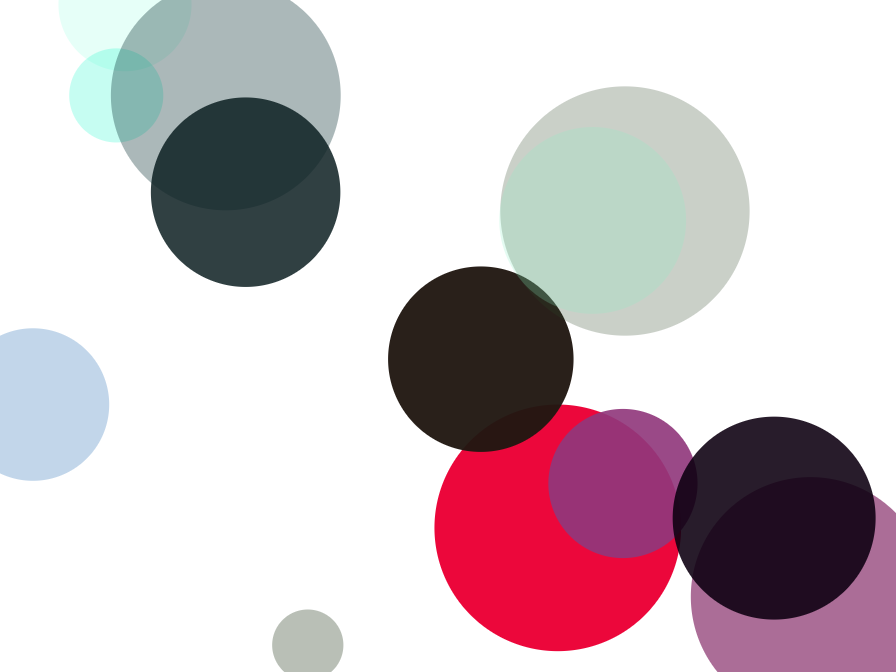
This background is drawn by a WebGL 1 fragment shader. Its source:

```glsl
precision highp float;
// Scattered translucent discs, pale and dark, overlapping on white.

uniform vec2 u_resolution;

// Blend a soft-edged disc over the colour below; paint.a is its opacity.
void disc(inout vec3 color, vec2 p, vec2 center, float radius, vec4 paint) {
  float pixel = 1.0 / u_resolution.y;
  float coverage = clamp(0.5 + (radius - distance(p, center)) / pixel, 0.0, 1.0);
  color = mix(color, paint.rgb, paint.a * coverage);
}

void main() {
  // One unit is the canvas height.
  vec2 p = gl_FragCoord.xy / u_resolution.y;
  vec3 color = vec3(1.0);

  // Upper left: mint, aqua, grey and dark teal
  disc(color, p, vec2(0.186, 0.993), 0.099, vec4(0.10, 1.00, 0.74, 0.11));
  disc(color, p, vec2(0.173, 0.858), 0.070, vec4(0.03, 0.97, 0.78, 0.23));
  disc(color, p, vec2(0.336, 0.858), 0.171, vec4(0.00, 0.16, 0.17, 0.33));
  disc(color, p, vec2(0.3655, 0.714), 0.141, vec4(0.045, 0.12, 0.13, 0.85));

  // Left and bottom: pale blue and small grey
  disc(color, p, vec2(0.049, 0.398), 0.1135, vec4(0.76, 0.84, 0.918, 1.0));
  disc(color, p, vec2(0.458, 0.040), 0.053, vec4(0.725, 0.75, 0.714, 1.0));

  // Center: red below brown, then grey and mint above
  disc(color, p, vec2(0.830, 0.2145), 0.1835, vec4(0.925, 0.027, 0.23, 1.0));
  disc(color, p, vec2(0.7155, 0.4655), 0.138, vec4(0.125, 0.089, 0.065, 0.96));
  disc(color, p, vec2(0.930, 0.686), 0.1855, vec4(0.17, 0.26, 0.14, 0.25));
  disc(color, p, vec2(0.882, 0.672), 0.139, vec4(0.54, 0.94, 0.77, 0.23));

  // Lower right: purple, mauve and near-black violet
  disc(color, p, vec2(0.927, 0.2805), 0.111, vec4(0.565, 0.215, 0.484, 0.91));
  disc(color, p, vec2(1.206, 0.112), 0.178, vec4(0.67, 0.427, 0.592, 1.0));
  disc(color, p, vec2(1.152, 0.229), 0.151, vec4(0.053, 0.0, 0.066, 0.89));

  gl_FragColor = vec4(color, 1.0);
}
```
